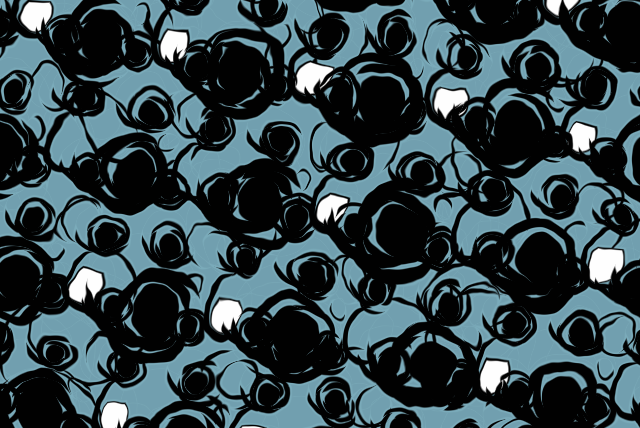
Give the GLSL for this pattern, as a WebGL 2 fragment shader.

```glsl
#version 300 es
precision highp float;
// Inky tangle: ragged black pods, thin loops and white seeds on dusty blue.

uniform vec2 u_resolution;
out vec4 fragColor;

// Colours
const vec3 PAPER = vec3(0.445, 0.625, 0.685);
const vec3 PAPER_LIGHT = vec3(0.48, 0.67, 0.73);
const vec3 INK = vec3(0.004);
const vec3 SEED_WHITE = vec3(0.997);

// Layout, in canvas heights
const mat2 LATTICE = mat2(0.318, -0.066, -0.055, 0.309);
const vec2 ORIGIN = vec2(0.625, 0.521);
const float JITTER = 0.022;
const float BIG_POD = 0.102;
const float SMALL_POD = 0.049;
const vec2 SMALL_PODS[4] = vec2[](vec2(-0.098, 0.014), vec2(0.080, -0.030),
                                  vec2(0.045, 0.143), vec2(-0.120, 0.172));
const vec3 LOOPS[3] = vec3[](vec3(0.150, 0.143, 0.050), vec3(-0.133, -0.100, 0.050),
                             vec3(0.088, 0.065, 0.024));
const vec2 SEED_AT = vec2(-0.157, 0.062);
const vec2 SEED_SIZE = vec2(0.034, 0.046);
const float SEED_CHANCE = 0.72;
const float LINE = 0.0034;
const float SOFTNESS = 0.0022;
const int WISPS = 3;
const int CRESCENTS = 6;

float hash(vec2 p) {
    return fract(sin(dot(p, vec2(127.1, 311.7))) * 43758.5453);
}

vec2 hash2(vec2 p) {
    return vec2(hash(p), hash(p + 19.7));
}

float noise(vec2 p) {
    vec2 i = floor(p), f = fract(p);
    f = f * f * (3.0 - 2.0 * f);
    return mix(mix(hash(i), hash(i + vec2(1, 0)), f.x),
               mix(hash(i + vec2(0, 1)), hash(i + vec2(1, 1)), f.x), f.y);
}

vec2 wobble(vec2 p) {
    return vec2(noise(p), noise(p + 37.3)) - 0.5;
}

vec2 rotate(vec2 p, float a) {
    float c = cos(a), s = sin(a);
    return vec2(c * p.x + s * p.y, c * p.y - s * p.x);
}

// Brush arc, widest towards "facing" and tapering out at "span" on both sides.
float arc(vec2 p, float radius, float facing, float span, float width) {
    float len = length(p);
    float c = dot(p, vec2(cos(facing), sin(facing))) / max(len, 1e-4);
    float taper = smoothstep(cos(span), cos(span * 0.35), c);
    return abs(len - radius) - mix(-0.005, width, taper);
}

// Egg-shaped core wrapped in overlapping crescents, with a sweeping tail.
float pod(vec2 p, float r, vec2 id) {
    if (length(p) > 1.9 * r) return 1.0;
    float d = length(p * vec2(1.06, 0.94)) - 0.55 * r;
    for (int i = 0; i < CRESCENTS; i++) {
        float k = float(i);
        vec2 h = hash2(id + k * 3.1);
        vec2 q = p - (hash2(id + k * 5.3) - 0.5) * 0.3 * r;
        float radius = r * (0.64 + 0.065 * k);
        d = min(d, arc(q, radius, 4.2 + 2.4 * k + h.x, 1.3 + h.y, r * (0.08 + 0.06 * h.x)));
    }
    vec2 tail = p - vec2(-0.3, 0.5) * r;
    return min(d, arc(tail, 1.15 * r, 4.2, 1.35, 0.13 * r));
}

// Egg with a slanted flat top.
float seed(vec2 p, float tilt) {
    vec2 q = rotate(p, tilt);
    float egg = (length(q / SEED_SIZE) - 1.0) * SEED_SIZE.x;
    return max(egg, dot(q, vec2(-0.25, 0.97)) - 0.031);
}

void main() {
    vec2 uv = gl_FragCoord.xy / u_resolution.y;
    float soft = max(SOFTNESS, 0.75 / u_resolution.y);

    // Hand-drawn unevenness
    vec2 p = uv + 0.020 * wobble(uv * 13.0) + 0.006 * wobble(uv * 48.0);
    float lineWidth = LINE * (0.45 + 1.1 * noise(uv * 30.0));

    float lines = 1.0, pods = 1.0, seeds = 1.0;
    vec2 home = floor(inverse(LATTICE) * (p - ORIGIN) + 0.5);
    for (int y = -1; y <= 1; y++)
    for (int x = -1; x <= 1; x++) {
        vec2 cell = home + vec2(x, y);
        vec2 q = p - ORIGIN - LATTICE * cell - JITTER * (hash2(cell) - 0.5);

        // Pods
        pods = min(pods, pod(q, BIG_POD * (0.92 + 0.16 * hash(cell + 2.3)), cell));
        for (int i = 0; i < 4; i++) {
            vec2 id = cell + 7.7 * float(i + 1);
            vec2 at = SMALL_PODS[i] + JITTER * (hash2(id) - 0.5);
            pods = min(pods, pod(q - at, SMALL_POD * (0.88 + 0.26 * hash(id + 1.9)), id));
        }

        // Loops
        for (int i = 0; i < 3; i++) {
            vec2 h = hash2(cell + 4.1 * float(i + 1));
            vec2 l = rotate(q - LOOPS[i].xy - JITTER * (h - 0.5), h.x * 1.6 - 1.2);
            lines = min(lines, arc(l * vec2(1.2, 0.9), LOOPS[i].z, h.y * 6.28, 3.0, lineWidth));
        }

        // Wisps
        for (int i = 0; i < WISPS; i++) {
            vec2 id = cell + 11.3 * float(i + 1);
            vec2 h = hash2(id + 0.7);
            vec2 w = q - LATTICE * (hash2(id) - 0.5);
            lines = min(lines, arc(w, 0.05 + 0.08 * h.x, h.y * 6.28, 1.0 + 0.6 * h.x, lineWidth * 1.2));
        }

        // Seed and its heavy left lid
        vec2 s = q - SEED_AT;
        vec2 lid = rotate(s - vec2(0.006, 0.012), -0.35) * vec2(1.15, 0.85);
        lines = min(lines, arc(lid, 0.059, 3.7, 2.7, 0.0075));
        if (hash(cell + 8.9) < SEED_CHANCE)
            seeds = min(seeds, seed(s, -0.3 - 0.4 * hash(cell + 6.1)));
    }

    // Layers: paper with a faint light rim, lines, seeds, pods
    pods = min(pods, abs(seeds) - 0.6 * lineWidth);
    float rim = 1.0 - smoothstep(0.003, 0.007, min(lines, pods));
    vec3 color = mix(PAPER, PAPER_LIGHT, rim);
    color = mix(INK, color, smoothstep(-soft, soft, lines));
    color = mix(SEED_WHITE, color, smoothstep(-soft, soft, seeds));
    color = mix(INK, color, smoothstep(-soft, soft, pods));
    fragColor = vec4(color, 1.0);
}
```
